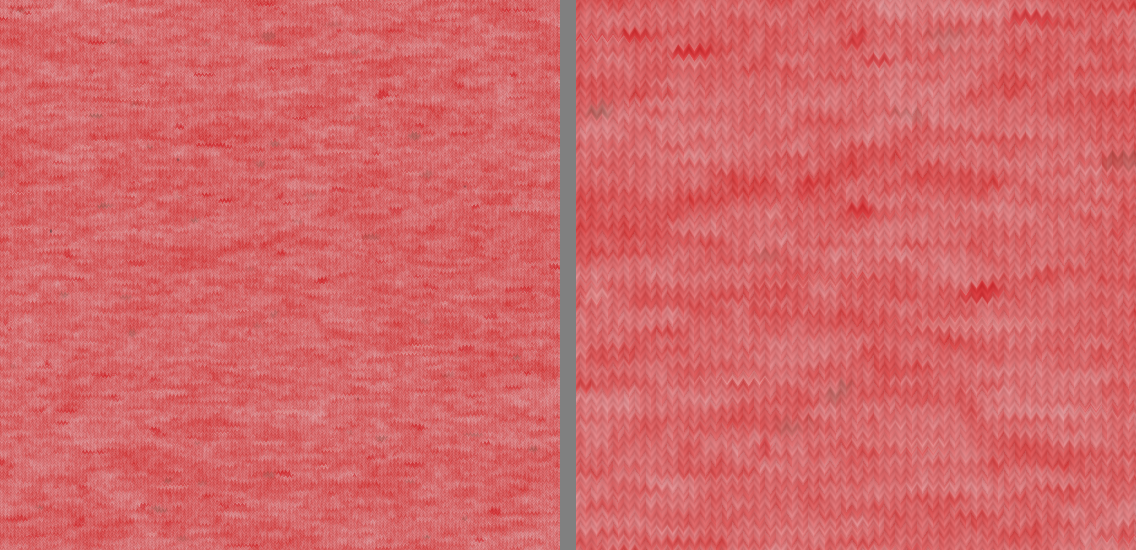
Left: the whole. Right: its middle third, enlarged.
Write a WebGL 2 fragment shader that draws this texture.

```glsl
#version 300 es
precision highp float;

uniform vec2 u_resolution;
out vec4 fragColor;

// Yarn colours
const vec3 BASE_PINK  = vec3(0.840, 0.404, 0.411);
const vec3 TONE_SHIFT = vec3(0.10, 1.0, 1.03);
const vec3 DEEP_RED   = vec3(0.82, 0.16, 0.18);
const vec3 PALE_YARN  = vec3(0.88, 0.66, 0.66);
const vec3 GREY_FIBRE = vec3(0.56, 0.40, 0.36);
const vec3 DARK_SPECK = vec3(0.30, 0.22, 0.22);

// Knit structure, per canvas height
const float WALES   = 152.0;
const float COURSES = 188.0;
const float CHEVRON = 0.9;

// Tone strengths
const float BROAD_TONE   = 0.032;
const float STREAK_TONE  = 0.052;
const float FINE_TONE    = 0.062;
const float GRAIN_TONE   = 0.045;
const float STITCH_TONE  = 0.038;
const float LEG_SHADE    = 0.026;
const float GROOVE_SHADE = 0.022;

// Three random values for an integer cell
vec3 hash3(vec2 cell, uint seed) {
    uvec3 v = uvec3(uvec2(ivec2(cell)), seed) * 1664525u + 1013904223u;
    v.x += v.y * v.z; v.y += v.z * v.x; v.z += v.x * v.y;
    v ^= v >> 16u;
    v.x += v.y * v.z; v.y += v.z * v.x; v.z += v.x * v.y;
    return vec3(v >> 8u) / 16777216.0;
}

// Soft cellular noise in -1..1: random values blended around jittered points
float cellBlend(vec2 p, uint seed) {
    vec2 cell = floor(p);
    float total = 0.0, weight = 0.0;
    for (int j = -1; j <= 1; j++)
    for (int i = -1; i <= 1; i++) {
        vec2 c = cell + vec2(i, j);
        vec3 h = hash3(c, seed);
        vec2 d = p - c - h.xy;
        float w = exp(-5.0 * dot(d, d));
        total += w * (2.0 * h.z - 1.0);
        weight += w;
    }
    return total / weight;
}

// Scattered ragged ellipses, one candidate per grid cell
float slubs(vec2 p, vec2 grid, vec2 radius, float chance, float ragged, uint seed) {
    vec2 cell = floor(p * grid);
    float mask = 0.0;
    for (int j = -1; j <= 1; j++)
    for (int i = -1; i <= 1; i++) {
        vec2 c = cell + vec2(i, j);
        vec3 h = hash3(c, seed);
        vec3 k = hash3(c, seed + 50u);
        vec2 size = radius * mix(vec2(0.5), vec2(1.3), k.xy);
        float d = length((p - (c + h.xy) / grid) / size) + ragged;
        float m = (1.0 - smoothstep(0.3, 1.1, d)) * mix(0.4, 1.0, k.z);
        mask = max(mask, m * step(h.z, chance));
    }
    return mask;
}

void main() {
    vec2 p = gl_FragCoord.xy / u_resolution.y;

    // Knit coordinates: V-shaped legs along each wale
    float wale = p.x * WALES;
    float side = abs(fract(wale) - 0.5) * 2.0;
    float course = p.y * COURSES - CHEVRON * side;
    float courseStep = floor(course) + smoothstep(0.15, 0.85, fract(course));
    vec2 yarn = vec2(p.x, courseStep / COURSES);

    // Heathered streaks running along the courses
    float fine = cellBlend(yarn * vec2(42.0, 165.0), 3u);
    float grain = cellBlend(yarn * vec2(125.0, 180.0), 5u);
    float tone = BROAD_TONE * cellBlend(yarn * vec2(5.0, 28.0), 1u)
               + STREAK_TONE * cellBlend(yarn * vec2(17.0, 100.0), 2u)
               + FINE_TONE * fine + GRAIN_TONE * grain;
    vec2 stitch = vec2(floor(wale * 2.0), floor(course));
    tone += STITCH_TONE * (2.0 * hash3(stitch, 4u).x - 1.0);
    vec3 colour = BASE_PINK + TONE_SHIFT * tone;

    // Thick and thin yarn: pale threads, red slubs, grey fibres, dark specks
    float ragged = 0.4 * fine + 0.5 * grain;
    float pale = slubs(yarn, vec2(7.0, 30.0), vec2(0.038, 0.0032), 0.26, ragged, 11u);
    pale = max(pale, slubs(yarn, vec2(14.0, 24.0), vec2(0.012, 0.0045), 0.16, ragged, 12u));
    float red = slubs(yarn, vec2(10.0, 22.0), vec2(0.013, 0.0070), 0.30, ragged, 13u);
    red = max(red, slubs(yarn, vec2(8.0, 30.0), vec2(0.028, 0.0035), 0.24, ragged, 14u));
    float grey = slubs(yarn, vec2(9.0, 17.0), vec2(0.014, 0.0065), 0.28, ragged, 15u);
    float speck = slubs(p, vec2(6.0), vec2(0.0045, 0.0040), 0.14, 0.0, 16u);
    colour = mix(colour, PALE_YARN, 0.55 * pale);
    colour = mix(colour, DEEP_RED, 0.70 * red);
    colour = mix(colour, GREY_FIBRE, 0.45 * grey);
    colour = mix(colour, DARK_SPECK, 0.60 * speck);

    // Stitch relief, faded where stitches become smaller than pixels
    float visible = 1.0 - smoothstep(0.4, 0.8, COURSES / u_resolution.y);
    float leg = cos(6.2832 * (course - 0.5));
    float groove = cos(6.2832 * wale);
    colour += visible * (LEG_SHADE * leg - GROOVE_SHADE * groove);

    fragColor = vec4(clamp(colour, 0.0, 1.0), 1.0);
}
```
